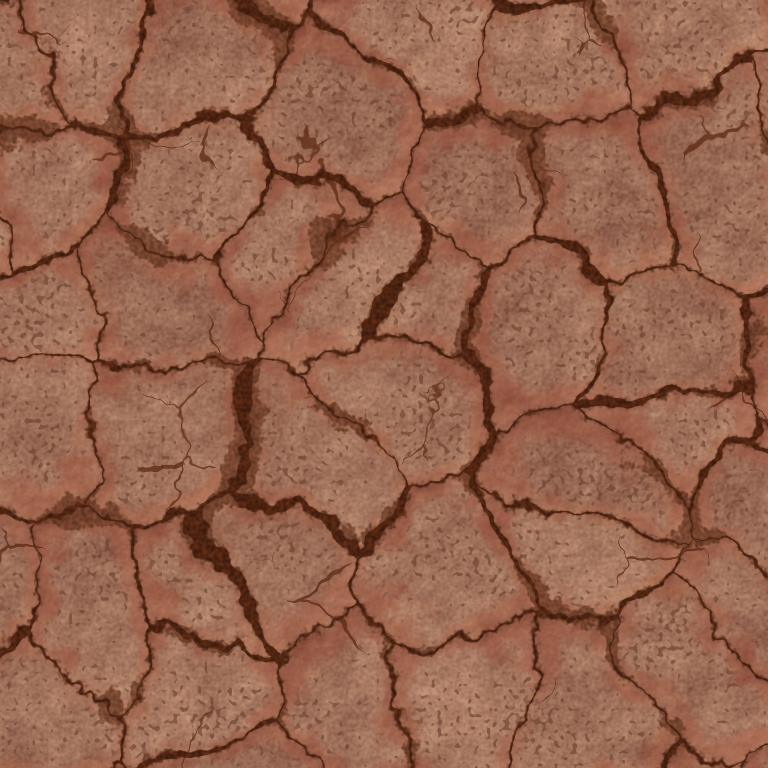
This texture is drawn by a WebGL 2 fragment shader. Its source:

```glsl
#version 300 es
precision highp float;
// Sun-baked red clay, split into rounded plates by cracks of varying width.
// Warped Voronoi borders form the cracks; gradient noise adds crust, relief,
// grit and crumbled soil. Hairline cracks come from a second Voronoi layer.
uniform vec2 u_resolution;
out vec4 fragColor;

#define PLATES 6.0        // plates across the canvas
#define JITTER 0.86       // irregularity of the plate centres
#define WARP 0.42         // bending of the cracks
#define THIN 0.007        // half width of the narrowest cracks, in plates
#define WIDE 0.040        // half width of the widest cracks, in plates
#define ROUNDING 14.0     // sharpness of the plate corners
#define MOTTLE 1.15       // contrast of broad stains
#define RELIEF 2.3        // contrast of surface bumps
#define GRAIN 0.50        // contrast of fine grain
#define LIGHT vec2(0.5, -0.86)

const vec3 SHADED_CLAY = vec3(0.57, 0.36, 0.28);
const vec3 LIT_CLAY = vec3(0.73, 0.52, 0.41);
const vec3 RIM_CLAY = vec3(0.80, 0.56, 0.42);
const vec3 GRIT = vec3(0.42, 0.26, 0.19);
const vec3 CRUMBS = vec3(0.45, 0.25, 0.16);
const vec3 CRACK = vec3(0.27, 0.12, 0.055);

vec2 hash2(vec2 p) {
    vec3 q = fract(p.xyx * vec3(0.1031, 0.1030, 0.0973));
    q += dot(q, q.yzx + 33.33);
    return fract((q.xx + q.yz) * q.zy);
}

float cornerSlope(vec2 corner, vec2 offset) {
    float angle = 6.2832 * hash2(corner).x;
    return dot(vec2(cos(angle), sin(angle)), offset);
}

float gradientNoise(vec2 p) {
    vec2 i = floor(p), f = fract(p);
    vec2 u = f * f * f * (f * (f * 6.0 - 15.0) + 10.0);
    vec2 e = vec2(1.0, 0.0);
    float low = mix(cornerSlope(i, f), cornerSlope(i + e, f - e), u.x);
    float high = mix(cornerSlope(i + e.yx, f - e.yx), cornerSlope(i + 1.0, f - 1.0), u.x);
    return mix(low, high, u.y);
}

float fbm(vec2 p) {
    float sum = 0.0, amplitude = 0.6;
    for (int i = 0; i < 5; i++) {
        sum += amplitude * gradientNoise(p);
        p = mat2(1.6, 1.2, -1.2, 1.6) * p + 7.3;
        amplitude *= 0.5;
    }
    return sum;
}

struct Plate {
    vec2 id;       // cell of the plate
    vec2 slope;    // outward tilt near the borders
    float crack;   // signed distance to the nearest crack
    float inset;   // border distance with rounded corners
};

vec2 plateCentre(vec2 cell) {
    return cell + 0.5 + JITTER * (hash2(cell) - 0.5);
}

Plate findPlate(vec2 p, float widthScale) {
    Plate plate = Plate(vec2(0.0), vec2(0.0), 9.0, 0.0);
    float nearest = 9.0;
    for (int k = 0; k < 9; k++) {
        vec2 cell = floor(p) + vec2(k % 3 - 1, k / 3 - 1);
        float d = distance(p, plateCentre(cell));
        if (d < nearest) { nearest = d; plate.id = cell; }
    }
    vec2 centre = plateCentre(plate.id);
    float closeness = 0.0;
    for (int k = 0; k < 25; k++) {
        if (k == 12) continue;
        vec2 cell = plate.id + vec2(k % 5 - 2, k / 5 - 2);
        vec2 other = plateCentre(cell);
        vec2 normal = normalize(other - centre);
        float d = dot(0.5 * (centre + other) - p, normal);
        float openness = hash2(plate.id + cell + 0.37).y;
        float halfWidth = mix(THIN, WIDE, openness * openness * openness) * widthScale;
        plate.crack = min(plate.crack, d - halfWidth);
        plate.slope += normal * exp(-9.0 * d);
        closeness += exp(-ROUNDING * d);
    }
    plate.inset = -log(closeness) / ROUNDING;
    return plate;
}

void main() {
    vec2 uv = gl_FragCoord.xy / u_resolution.y;
    float pixel = PLATES / u_resolution.y;
    vec2 p = uv * PLATES + 20.0;

    // Cracks
    vec2 bend = vec2(fbm(p * 1.1), fbm(p * 1.1 + 41.0));
    vec2 jag = vec2(gradientNoise(p * 11.0), gradientNoise(p * 11.0 + 23.0));
    vec2 q = p + WARP * bend + 0.035 * jag;
    Plate plate = findPlate(q, 1.0 + 1.1 * gradientNoise(p * 2.3 + 9.0));
    float hairline = findPlate(q * 1.25 + 0.35 * bend.yx + 57.0, 0.7).crack;
    hairline += 0.05 * (1.0 - smoothstep(0.02, 0.28, gradientNoise(p * 0.95 + 71.0)));

    // Surface fields
    float stain = fbm(p * 0.9 + 13.0);
    float detail = fbm(p * 4.0 + 5.0);
    float bump = fbm(p * 2.2) - fbm(p * 2.2 + 0.05 * LIGHT);
    float grain = gradientNoise(uv * 190.0) + 0.6 * gradientNoise(uv * 95.0 + 3.0);
    float crust = smoothstep(0.02, 0.17, plate.inset + 0.22 * stain + 0.20 * detail);

    // Clay: grey crust on the plates, smooth red soil around them
    float tone = 0.47 + MOTTLE * (0.6 * stain + 0.6 * detail) + RELIEF * bump;
    tone += GRAIN * grain * mix(0.35, 1.0, crust) + 0.22 * dot(plate.slope, LIGHT);
    tone += crust * 0.35 * (hash2(plate.id + 5.0).x - 0.5);
    vec3 color = mix(SHADED_CLAY, LIT_CLAY, clamp(tone, -0.5, 1.35));
    color += mix(vec3(0.015, -0.022, -0.022), vec3(-0.02, 0.006, 0.012), crust);

    // Pits and grit, gathered in patches
    float pits = gradientNoise(uv * 125.0 + 31.0) + 0.35 * gradientNoise(p * 1.6 + 3.0);
    color = mix(color, GRIT, 0.65 * crust * smoothstep(0.24, 0.46, pits + 0.15 * detail));

    // Lit rims and crumbled soil beside the cracks
    float rim = exp(-max(plate.crack, 0.0) / 0.035) * smoothstep(-0.1, 0.35, stain + 0.7 * jag.y);
    color = mix(color, RIM_CLAY, 0.6 * rim);
    float spread = 0.10 * smoothstep(0.08, 0.5, gradientNoise(p * 1.3 + 83.0) + 0.4 * detail);
    float crumbs = 1.0 - smoothstep(-0.01, 0.025, plate.crack - spread + 0.03 * grain);
    color = mix(color, CRUMBS * (1.0 + 0.35 * grain), 0.8 * crumbs);
    color *= 1.0 - 0.13 * exp(-max(plate.crack, 0.0) / 0.05);

    // Open cracks and hairlines
    float open = 1.0 - smoothstep(-0.7 * pixel, 0.7 * pixel + 0.004, plate.crack);
    float hair = 1.0 - smoothstep(-0.7 * pixel, 0.7 * pixel + 0.004, hairline);
    color = mix(color, CRACK * 1.35, 0.75 * hair);
    color = mix(color, CRACK * (1.1 + 0.5 * grain), 0.95 * open);
    fragColor = vec4(clamp(color, 0.0, 1.0), 1.0);
}
```
